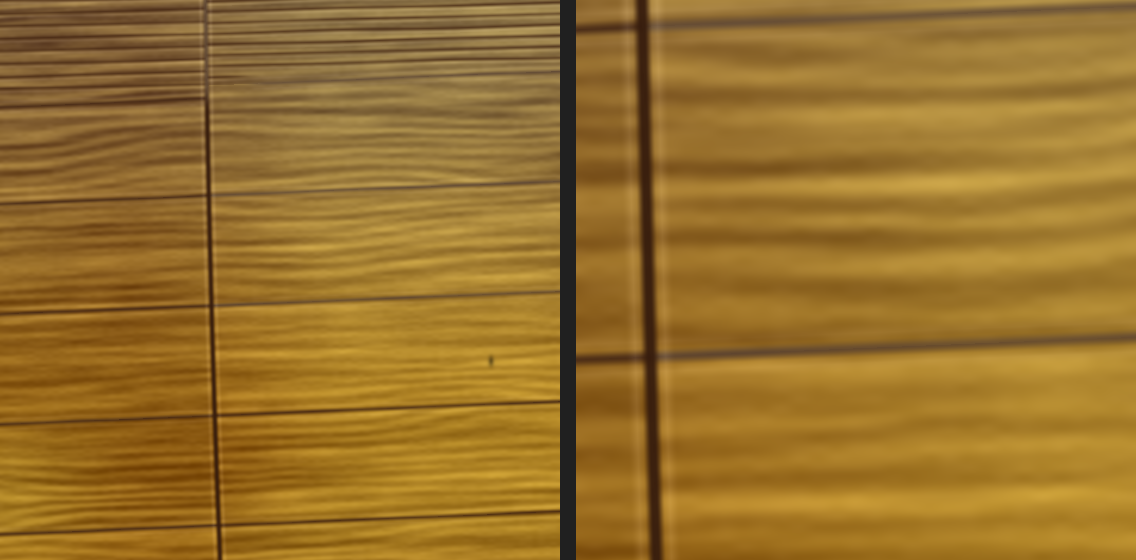
Left: the whole. Right: its middle third, enlarged.
Give the GLSL for this texture, as a Shadertoy shader.

```glsl
// Weathered golden wood planks split by one upright seam, with narrow slats along the top.

const float PLANK_PITCH = 0.1966;   // height of one plank
const float FIRST_SEAM = 0.168;     // depth of the first plank seam at the left edge
const float PLANK_SLOPE = 0.041;
const float SLAT_SLOPE = 0.026;

const vec3 PALE_GOLD = vec3(0.58, 0.48, 0.29);
const vec3 RICH_GOLD = vec3(0.68, 0.51, 0.14);
const vec3 DULL_BROWN = vec3(0.49, 0.355, 0.20);
const vec3 WARM_BROWN = vec3(0.56, 0.36, 0.07);
const vec3 GROOVE_GREY = vec3(0.37, 0.28, 0.21);
const vec3 GROOVE_DARK = vec3(0.25, 0.13, 0.06);

float hash(vec2 p) {
    return fract(sin(dot(p, vec2(127.1, 311.7))) * 43758.5453);
}

float noise(vec2 p) {
    vec2 i = floor(p), f = fract(p);
    f = f * f * (3.0 - 2.0 * f);
    return mix(mix(hash(i), hash(i + vec2(1, 0)), f.x),
               mix(hash(i + vec2(0, 1)), hash(i + vec2(1, 1)), f.x), f.y);
}

// Soft line around distance zero
float line(float d, float halfWidth, float blur) {
    return 1.0 - smoothstep(halfWidth - blur, halfWidth + blur, abs(d));
}

// Round stain falling off from its centre
float blob(vec2 p, vec2 center, vec2 radius) {
    vec2 q = (p - center) / radius;
    return exp(-dot(q, q));
}

// Broad drift from brown on the left to gold on the right
vec3 woodTone(vec2 p) {
    float brown = 0.9 * (1.0 - smoothstep(0.2, 0.62, p.x));
    brown -= 0.85 * blob(p, vec2(0.0, 0.9), vec2(0.19, 0.16));
    brown += 0.55 * blob(p, vec2(0.45, 0.77), vec2(0.18, 0.13));
    brown += 0.45 * blob(p, vec2(0.8, 1.02), vec2(0.4, 0.07));
    brown += 0.35 * (noise(p * vec2(4.0, 7.0)) - 0.5);
    float depth = smoothstep(0.0, 0.8, p.y);
    vec3 gold = mix(PALE_GOLD, RICH_GOLD, depth);
    vec3 dark = mix(DULL_BROWN, WARM_BROWN, depth);
    return mix(gold, dark, clamp(brown, 0.0, 1.0));
}

// Long streaks along the plank, roughly within -1 to 1
float grain(vec2 p, float seed) {
    vec2 offset = vec2(seed * 7.3, seed * 3.1);
    float warp = noise(p * vec2(3.5, 16.0) + offset);
    float ribs = sin(6.2832 * (p.y * 43.0 + 1.8 * warp + seed));
    float streaks = noise(p * vec2(4.0, 58.0) + offset) - 0.5;
    float fibres = noise(p * vec2(16.0, 130.0) + offset) - 0.5;
    float strength = 0.3 + 0.7 * noise(p * vec2(4.0, 20.0) + offset + 9.0);
    return 0.42 * ribs * strength + 0.85 * streaks + 0.5 * fibres;
}

void mainImage(out vec4 fragColor, in vec2 fragCoord) {
    vec2 p = fragCoord / iResolution.xy;
    p.y = 1.0 - p.y;
    float blur = 0.0016 + 0.7 / iResolution.y;

    // Upright seam and the side of it
    float seamX = 0.367 + 0.012 * p.y + 0.014 * p.y * p.y;
    float acrossSeam = p.x - seamX;
    bool isLeft = acrossSeam < 0.0;

    // Nearest plank seam; the first one sits lower on the left
    float along = p.y + PLANK_SLOPE * p.x;
    float rows = (along - FIRST_SEAM) / PLANK_PITCH;
    float index = max(floor(rows + 0.5), 0.0);
    float shift = (index < 0.5 && isLeft) ? 0.119 : 0.0;
    float acrossPlank = (rows - index - shift) * PLANK_PITCH;
    float row = index - (acrossPlank < 0.0 ? 1.0 : 0.0);
    float seed = 1.0 + 5.0 * hash(vec2(row, isLeft ? 3.0 : 8.0));

    // Wood with grain and a slight tint per plank
    vec3 color = woodTone(p);
    float streak = grain(vec2(p.x, along), seed);
    color *= 0.97 + 0.06 * hash(vec2(row, seed));
    color += streak * vec3(0.17, 0.165, 0.09);
    color += 0.025 * (noise(p * vec2(90.0, 170.0)) - 0.5);

    // Narrow slats with dark grooves and pale lips
    float slatPitch = isLeft ? 0.0226 : 0.0196;
    float slatEnd = isLeft ? 0.160 : 0.148;
    float slatY = p.y + SLAT_SLOPE * p.x;
    float slat = (slatEnd - slatY) / slatPitch;
    float slatIndex = max(floor(slat + 0.5), 0.0);
    float acrossSlat = (slat - slatIndex) * slatPitch;
    acrossSlat += 0.003 * (noise(vec2(p.x * 5.0, slatIndex * 4.7)) - 0.5);
    float wear = 0.55 + 0.4 * noise(vec2(p.x * 6.0, slatIndex * 3.3 + seed));
    wear *= (isLeft || slatIndex > 0.5) ? 1.0 : 1.0 - smoothstep(0.4, 0.47, p.x);
    color += 0.07 * wear * line(acrossSlat + 0.006, 0.002, 0.003);
    color = mix(color, GROOVE_DARK, wear * line(acrossSlat, 0.0017, blur + 0.0012));

    // Plank seams, greyer on the upper right
    float present = (isLeft || index > 0.5) ? 1.0 : smoothstep(0.43, 0.48, p.x);
    float grey = isLeft ? 0.15 : 1.0 - smoothstep(0.45, 0.8, p.y);
    float plankWear = 0.7 + 0.25 * noise(vec2(p.x * 14.0, index * 5.0 + seed));
    color += 0.05 * present * line(abs(acrossPlank) - 0.009, 0.002, 0.004);
    color = mix(color, mix(GROOVE_DARK, GROOVE_GREY, grey),
                present * plankWear * line(acrossPlank, 0.0028, blur + 0.001));

    // Upright seam, fainter across the slats, with pale lips
    float lower = smoothstep(0.15, 0.2, p.y);
    color += 0.08 * line(abs(acrossSeam) - 0.009, 0.002, 0.004);
    color = mix(color, mix(GROOVE_GREY, GROOVE_DARK * 0.85, lower),
                mix(0.8, 0.95, lower) * line(acrossSeam, 0.0036, blur + 0.0006));

    // Small knot
    color *= 1.0 - 0.45 * blob(p, vec2(0.877, 0.645), vec2(0.005, 0.009));

    fragColor = vec4(clamp(color, 0.0, 1.0), 1.0);
}
```
